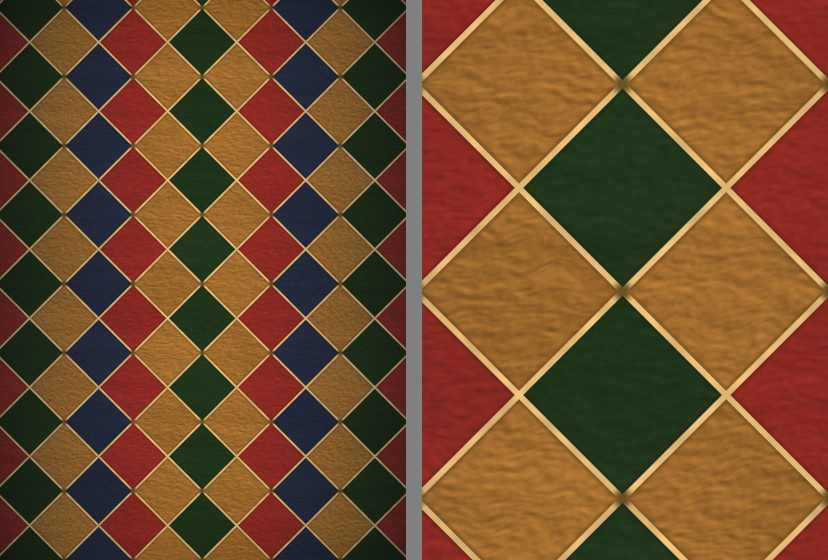
Left: the whole. Right: its middle third, enlarged.
A WebGL 1 fragment shader for this pattern:

```glsl
precision highp float;
// Harlequin leather: square-set diamonds in mirrored colour columns, edged with
// thin gilt lines. A rotated lattice gives cells, seams and nodes; stretched
// value noise adds embossed grain, and a soft vignette darkens the borders.

#define DIAMOND 0.1233   // diamond height, in canvas heights
#define CENTRE_X 0.498   // mirror axis, in canvas widths
#define LINE_HALF 0.0145 // half width of the gilt line, in diamonds
#define SEAM_HALF 0.036  // half width of the shaded seam, in diamonds
#define GRAIN 0.30       // strength of the embossed grain
#define VIGNETTE 0.36    // darkening at the left and right borders
#define GREEN vec3(0.125, 0.205, 0.105)
#define GOLD  vec3(0.620, 0.415, 0.175)
#define RED   vec3(0.570, 0.165, 0.140)
#define BLUE  vec3(0.145, 0.175, 0.255)
#define GILT  vec3(0.900, 0.740, 0.470)

uniform vec2 u_resolution;

float hash(vec2 p) {
  vec3 q = fract(vec3(p.xyx) * 0.1031);
  q += dot(q, q.yzx + 33.33);
  return fract((q.x + q.y) * q.z);
}

float noise(vec2 p) {
  vec2 i = floor(p), f = fract(p);
  f = f * f * (3.0 - 2.0 * f);
  return mix(mix(hash(i), hash(i + vec2(1.0, 0.0)), f.x),
             mix(hash(i + vec2(0.0, 1.0)), hash(i + vec2(1.0, 1.0)), f.x), f.y);
}

float fbm(vec2 p) {
  float sum = 0.0, amp = 0.5;
  for (int i = 0; i < 3; i++) {
    sum += amp * noise(p);
    p = p * 2.03 + 17.3;
    amp *= 0.55;
  }
  return sum;
}

// Colour of a column, counted outward from the mirror axis.
vec3 columnColour(float column) {
  if (column < 0.5) return GREEN;
  if (column < 1.5) return GOLD;
  if (column < 2.5) return RED;
  if (column < 3.5) return BLUE;
  if (column < 4.5) return GOLD;
  if (column < 5.5) return GREEN;
  return RED;
}

// Wavy creases, lit from above by differencing the height.
float embossedGrain(vec2 p, float stretch) {
  p.y += 0.05 * noise(p * 7.0);
  vec2 g = p * vec2(32.0 / stretch, 32.0);
  return fbm(g) - fbm(g + vec2(0.25, 0.65));
}

void main() {
  vec2 uv = gl_FragCoord.xy / u_resolution;
  vec2 p = vec2(gl_FragCoord.x - CENTRE_X * u_resolution.x, gl_FragCoord.y)
         / (u_resolution.y * DIAMOND);
  float aa = 0.75 / (u_resolution.y * DIAMOND);

  // Diagonal lattice: each unit cell is one diamond.
  vec2 d = vec2(p.x + p.y, p.y - p.x);
  vec2 cell = floor(d);
  vec2 node = floor(d + 0.5);
  vec2 toNode = abs(d - node) * 0.7071;
  float edge = min(toNode.x, toNode.y);
  float column = abs(cell.x - cell.y);
  vec3 base = columnColour(column);
  float isGold = step(0.4, base.g);

  // Leather: grain, fine speckle, faint bands and a tone for each diamond.
  float stretch = mix(2.6, 1.6, step(2.5, column));
  float grain = embossedGrain(p + 3.7 * hash(cell + 50.0) + 20.0, stretch);
  float speckle = noise(p * 38.0 + 900.0) - 0.5;
  float band = noise(vec2(p.x * 0.8 + 40.0, p.y * 9.0)) - 0.5;
  float tone = 1.0 + GRAIN * grain * mix(0.75, 1.15, isGold)
             + 0.07 * speckle + 0.08 * band
             + 0.06 * (hash(cell + 91.0) - 0.5);
  vec3 col = base * tone;

  // Shaded seam beside the gilt, warm on gold and dark elsewhere.
  float seam = 1.0 - smoothstep(LINE_HALF, SEAM_HALF + aa, edge);
  col = mix(col, base * 0.55 + vec3(0.06, 0.035, 0.01), 0.55 * seam);

  // Gilt line with slight wear, tarnished where even columns meet.
  float line = 1.0 - smoothstep(LINE_HALF - aa, LINE_HALF + aa, edge);
  vec3 gilt = GILT * (0.91 + 0.16 * noise(p * 14.0 + 300.0));
  float evenNode = 1.0 - step(0.5, mod(abs(node.x - node.y), 2.0));
  float tarnish = evenNode * (1.0 - smoothstep(0.015, 0.07, length(toNode)));
  gilt = mix(gilt, vec3(0.34, 0.25, 0.09), 0.85 * tarnish);
  col = mix(col, gilt, line);

  // Borders fall into shade and lose a little saturation.
  vec2 r = abs(uv - 0.5) * 2.0;
  float shade = VIGNETTE * pow(r.x, 2.2) + 0.14 * pow(r.y, 4.0);
  float grey = dot(col, vec3(0.30, 0.59, 0.11));
  col = mix(col, vec3(grey), 0.22 * r.x * r.x) * (1.0 - shade);
  gl_FragColor = vec4(clamp(col, 0.0, 1.0), 1.0);
}
```
